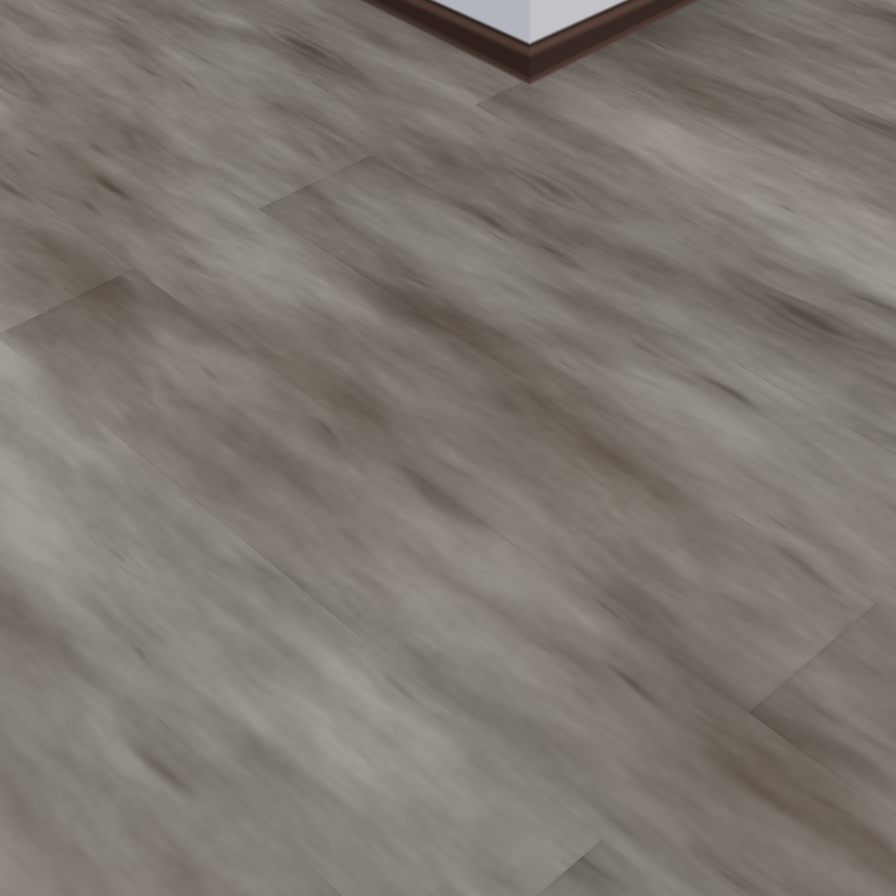
A WebGL 1 fragment shader for this texture:

```glsl
precision highp float;

uniform vec2 u_resolution;

const vec3 GRAIN_DARK = vec3(0.345, 0.312, 0.282);
const vec3 GRAIN_LIGHT = vec3(0.625, 0.605, 0.575);
const vec3 COOL_TINT = vec3(-0.012, 0.002, 0.003);
const vec3 BOARD_DARK = vec3(0.18, 0.13, 0.11);
const vec3 BOARD_WARM = vec3(0.36, 0.27, 0.24);
const vec3 WALL_LEFT = vec3(0.70, 0.71, 0.74);
const vec3 WALL_RIGHT = vec3(0.76, 0.76, 0.78);

const float HORIZON = 2.07;
const float GRAIN_VANISH_X = -1.75;
const float CROSS_VANISH_X = 3.0;
const float FIRST_SEAM = 1.208;
const vec2 PLANK = vec2(0.178, 1.84);  // width, length on the floor
const vec2 WALL_CORNER = vec2(0.591, 0.906);

vec2 hash2(vec2 p) {
  vec2 k = vec2(dot(p, vec2(127.1, 311.7)), dot(p, vec2(269.5, 183.3)));
  return fract(sin(k) * 43758.545);
}

// Canvas to floor: x across the planks, y along them
vec2 floorCoords(vec2 uv) {
  return vec2(uv.x - GRAIN_VANISH_X, CROSS_VANISH_X - uv.x) / (HORIZON - uv.y);
}

// Cellular noise: each cell adds one soft light or dark spot
float spots(vec2 p) {
  vec2 cell = floor(p);
  float sum = 0.0;
  for (int j = -1; j <= 1; j++) {
    for (int i = -1; i <= 1; i++) {
      vec2 id = cell + vec2(float(i), float(j));
      vec2 d = p - id - hash2(id);
      float fall = max(0.0, 1.0 - dot(d, d));
      sum += (2.0 * hash2(id + 57.3).x - 1.0) * fall * fall * fall;
    }
  }
  return sum;
}

// Sparse long knots, some with a ring around the core
float knots(vec2 p, float chance) {
  vec2 cell = floor(p);
  float sum = 0.0;
  for (int j = -1; j <= 1; j++) {
    for (int i = -1; i <= 1; i++) {
      vec2 id = cell + vec2(float(i), float(j));
      vec2 kind = hash2(id + 19.7);
      vec2 size = vec2(0.06, 0.13) * (0.6 + kind.y);
      float r = length((p - id - hash2(id)) / size);
      float ring = exp(-pow((r - 1.8) / 0.4, 2.0)) * step(0.6, kind.y);
      sum += step(kind.x, chance) * (exp(-r * r) + 0.4 * ring);
    }
  }
  return sum;
}

// Layered sines bend the grain sideways
float grainBend(vec2 p) {
  return 0.006 * sin(p.y * 6.0 + p.x * 9.0)
       + 0.003 * sin(p.y * 17.0 - p.x * 23.0)
       + 0.0016 * sin(p.y * 53.0 + p.x * 61.0);
}

float softBand(float x, float centre, float width) {
  float d = (x - centre) / width;
  return exp(-d * d);
}

float seam(float position, float size, float halfWidth) {
  float d = min(position, 1.0 - position) * size;
  return 1.0 - smoothstep(0.0, halfWidth, d);
}

vec3 floorColour(vec2 uv) {
  vec2 p = floorCoords(uv);

  // Staggered planks
  float row = floor((p.x - FIRST_SEAM) / PLANK.x);
  float stagger = 1.16 + 0.5 * PLANK.y * (1.0 - mod(row, 2.0));
  vec2 grid = vec2((p.x - FIRST_SEAM) / PLANK.x, (p.y - stagger) / PLANK.y);
  vec2 plank = floor(grid);
  vec2 local = grid - plank;
  vec2 seed = hash2(plank + 3.7);

  // Broad figure flows across seams, finer grain shifts per plank
  vec2 flow = p + vec2(grainBend(p), 0.0);
  vec2 g = flow + seed * 5.0;
  float broad = spots(flow * vec2(12.0, 3.0));
  float streak = spots(flow * vec2(27.0, 6.0) + 11.0);
  float fine = spots(g * vec2(64.0, 13.0) + 23.0);
  float hair = spots(g * vec2(160.0, 32.0) + 37.0);
  float mottle = spots(p * 130.0);
  float knot = knots(flow * vec2(9.0, 3.0) + 5.0, 0.3);
  float fleck = knots(g * vec2(20.0, 7.0) + 41.0, 0.14);

  // Long light and dark bands across the floor
  float pale = softBand(p.x, 1.13, 0.09);
  float band = 0.20 * pale + 0.10 * softBand(p.x, 2.03, 0.06)
             - 0.10 * softBand(p.x, 1.82, 0.09) - 0.10 * softBand(p.x, 2.25, 0.10);

  float tone = 0.545 + 0.08 * (seed.y - 0.5) + band;
  tone += 0.22 * broad + 0.18 * streak + 0.12 * fine + 0.07 * hair + 0.03 * mottle;
  tone -= knot * (0.40 + 0.3 * fine) + 0.22 * fleck;

  // Faint broken seams, darker wood at the far end of each plank
  float wear = smoothstep(0.0, 0.8, sin(p.y * 5.0 + row * 2.4));
  tone -= 0.06 * wear * seam(local.x, PLANK.x, 0.004);
  tone -= 0.05 * seam(local.y, PLANK.y, 0.004);
  tone -= 0.16 * exp((local.y - 1.0) * PLANK.y / 0.09);

  float cool = 0.9 * pale + 0.3 * sin(p.x * 8.0 + sin(p.y * 4.0)) + 0.4 * broad;
  return mix(GRAIN_DARK, GRAIN_LIGHT, clamp(tone, -0.15, 1.0)) + COOL_TINT * cool;
}

// Wall corner with its skirting board over the floor
vec3 addWall(vec3 ground, vec2 uv, float blur) {
  vec2 d = uv - WALL_CORNER;
  float side = smoothstep(-blur, blur, d.x);
  float base = d.y - 0.5 * abs(d.x);
  float top = d.y - 0.045 - 0.45 * abs(d.x);
  vec3 col = ground * (1.0 - 0.18 * exp(min(base, 0.0) * 24.0));
  float lip = smoothstep(-0.018, -0.010, top) - smoothstep(-0.007, -0.002, top);
  float foot = 1.0 - smoothstep(0.003, 0.010, base);
  vec3 board = mix(BOARD_DARK, BOARD_WARM, 0.7 * lip + 0.5 * foot + 0.2 * side);
  col = mix(col, board, smoothstep(-blur, blur, base));
  return mix(col, mix(WALL_LEFT, WALL_RIGHT, side), smoothstep(-blur, blur, top));
}

void main() {
  // Four samples smooth the plank edges
  vec3 col = vec3(0.0);
  for (int i = 0; i < 4; i++) {
    vec2 offset = vec2(mod(float(i), 2.0), floor(float(i) / 2.0)) * 0.5 - 0.25;
    vec2 uv = (gl_FragCoord.xy + offset) / u_resolution;
    col += 0.25 * addWall(floorColour(uv), uv, 0.0025);
  }
  gl_FragColor = vec4(col, 1.0);
}
```
